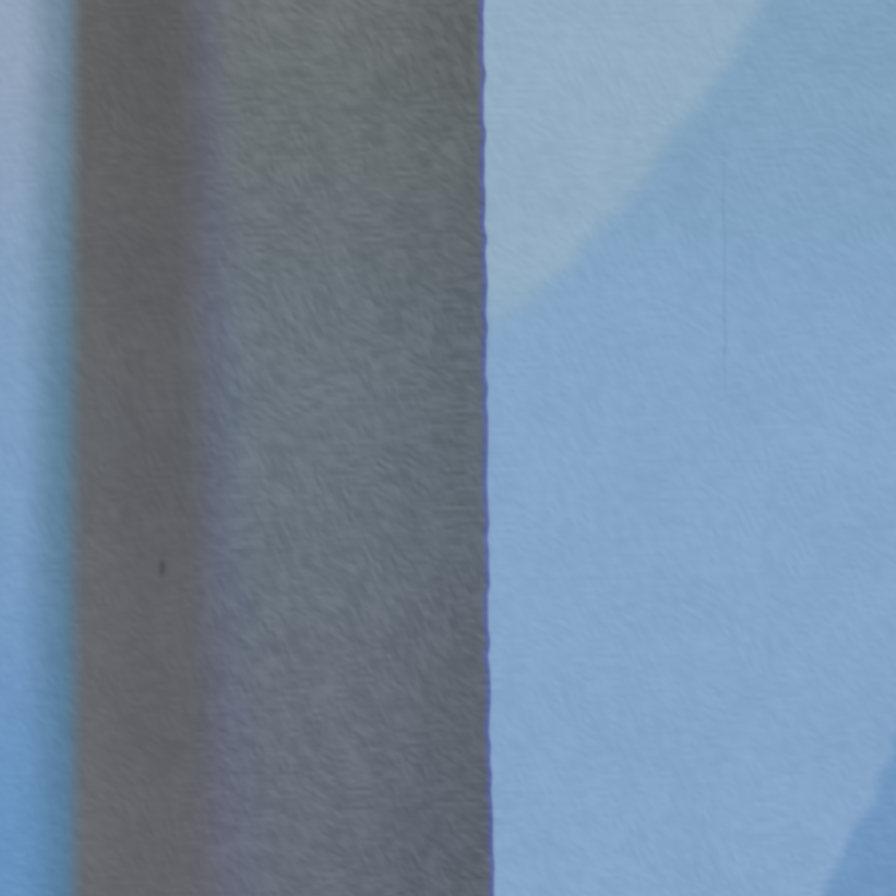
Reproduce this texture procedurally as a WebGL 1 fragment shader.

```glsl
precision highp float;
// Soft vertical bands of blue and grey beside a crisp, violet-fringed edge,
// with pale and deep slanted patches on the blue wall. Smoothstep masks blend
// the gradients; rotated, stretched value noise adds a fibrous grain.

uniform vec2 u_resolution;

float hash(vec2 p) {
  return fract(sin(dot(p, vec2(127.1, 311.7))) * 43758.5453);
}

float noise(vec2 p) {
  vec2 cell = floor(p);
  vec2 f = fract(p);
  f = f * f * (3.0 - 2.0 * f);
  float low = mix(hash(cell), hash(cell + vec2(1.0, 0.0)), f.x);
  float high = mix(hash(cell + vec2(0.0, 1.0)), hash(cell + 1.0), f.x);
  return mix(low, high, f.y);
}

vec2 rotate(vec2 p, float angle) {
  float c = cos(angle);
  float s = sin(angle);
  return vec2(c * p.x + s * p.y, c * p.y - s * p.x);
}

// Short fibres in three directions, favoured in turn by a slow noise.
float fibres(vec2 p) {
  float sum = 0.0;
  float total = 0.0;
  for (int i = 0; i < 3; i++) {
    float k = float(i);
    vec2 q = rotate(p, -1.1 + 0.55 * k) * vec2(75.0, 230.0);
    float weight = 0.15 + pow(noise(p * 24.0 + k * 17.3), 2.0);
    sum += weight * (noise(q + k * 41.7) - 0.5);
    total += weight;
  }
  return sum / total;
}

// Blend of three colours at the bottom, middle and top of the canvas.
vec3 verticalRamp(vec3 bottom, vec3 middle, vec3 top, float y) {
  vec3 lower = mix(bottom, middle, smoothstep(0.0, 0.55, y));
  return mix(lower, top, smoothstep(0.5, 1.0, y));
}

vec3 leftStrip(vec2 p) {
  vec3 color = verticalRamp(vec3(0.40, 0.57, 0.75), vec3(0.49, 0.62, 0.76),
                            vec3(0.57, 0.64, 0.73), p.y);
  vec3 teal = verticalRamp(vec3(0.34, 0.49, 0.62), vec3(0.36, 0.49, 0.58),
                           vec3(0.43, 0.53, 0.60), p.y);
  return mix(color, teal, smoothstep(0.015, 0.078, p.x));
}

vec3 greyBands(vec2 p) {
  vec3 dark = verticalRamp(vec3(0.385, 0.39, 0.41), vec3(0.37, 0.38, 0.395),
                           vec3(0.36, 0.365, 0.37), p.y);
  dark *= 1.0 + 0.05 * smoothstep(0.16, 0.10, p.x);
  vec3 panel = verticalRamp(vec3(0.40, 0.425, 0.47), vec3(0.41, 0.455, 0.495),
                            vec3(0.42, 0.445, 0.45), p.y);
  panel *= 1.0 - 0.09 * smoothstep(0.36, 0.55, p.x);
  float seam = 0.218 + 0.025 * (1.0 - p.y);
  vec3 color = mix(dark, panel, smoothstep(seam - 0.035, seam + 0.045, p.x));
  float violet = exp(-pow((p.x - seam - 0.012) / 0.025, 2.0));
  return color + violet * vec3(-0.005, -0.008, 0.025);
}

vec3 blueWall(vec2 p, float wobble) {
  vec3 color = verticalRamp(vec3(0.525, 0.65, 0.79), vec3(0.52, 0.65, 0.785),
                            vec3(0.50, 0.635, 0.745), p.y);
  // Pale wedge at the upper left of the wall
  float rise = p.y - 0.629;
  float wedgeEdge = 0.56 + 1.02 * rise - 0.62 * rise * rise + wobble;
  float wedge = smoothstep(0.024, -0.024, p.x - wedgeEdge);
  wedge *= smoothstep(0.60, 0.70, p.y);
  color = mix(color, vec3(0.575, 0.68, 0.765), wedge);
  // Deeper patch in the lower corner
  float cornerEdge = 0.918 + 0.49 * p.y + wobble;
  float corner = smoothstep(-0.012, 0.012, p.x - cornerEdge);
  color = mix(color, vec3(0.435, 0.59, 0.75), corner);
  // Faint hairline
  float span = smoothstep(0.53, 0.62, p.y) * smoothstep(0.86, 0.78, p.y);
  float hairX = 0.808 + 0.008 * (0.7 - p.y) + 0.3 * wobble;
  float hairline = smoothstep(0.004, 0.0, abs(p.x - hairX));
  return color - 0.022 * hairline * span;
}

void main() {
  vec2 p = gl_FragCoord.xy / u_resolution;
  float wobble = 0.012 * (noise(p * 45.0) - 0.5);

  // Bands from left to right
  vec3 grey = greyBands(p);
  vec3 color = mix(leftStrip(p), grey, smoothstep(0.066, 0.098, p.x));
  float edgeX = 0.537 + 0.008 * (1.0 - p.y) + 0.004 * smoothstep(0.2, 0.0, p.y);
  edgeX += 0.003 * (noise(vec2(3.0, p.y * 60.0)) - 0.5);
  float edgeDistance = p.x - edgeX;
  float wall = smoothstep(-0.001, 0.005, edgeDistance);
  color = mix(color, blueWall(p, wobble), wall);

  // Violet fringe on the sharp edge
  float fringe = exp(-pow(edgeDistance / 0.0035, 2.0));
  color = mix(color, vec3(0.34, 0.39, 0.64), 0.75 * fringe);

  // Small dark fleck
  vec2 fleck = (p - vec2(0.181, 0.366)) / vec2(0.004, 0.010);
  color -= 0.07 * exp(-dot(fleck, fleck));

  // Grain, strongest on the grey panel
  float panelMask = smoothstep(0.20, 0.28, p.x) * (1.0 - wall);
  float grain = fibres(p) * mix(0.045, 0.085, panelMask);
  float mottle = 0.012 * (noise(p * 18.0 + 5.0) - 0.5);
  gl_FragColor = vec4(color + grain + mottle, 1.0);
}
```
